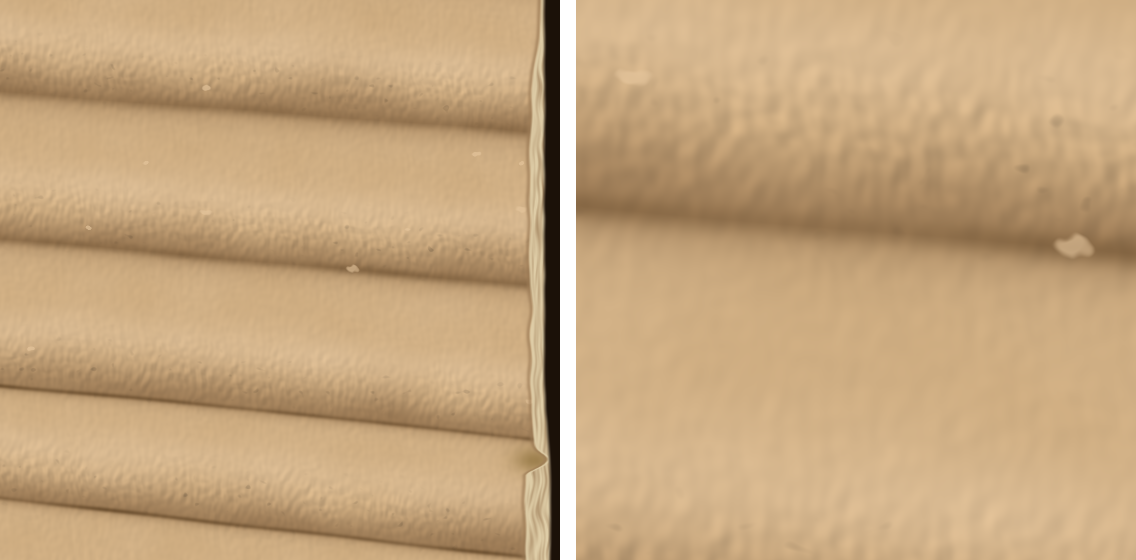
Left, the full canvas; right, a detail of the centre.
Reproduce this texture procedurally as a Shadertoy shader.

```glsl
#define FIRST_CREASE 0.163
#define SPACING 0.2625
#define LAST_SHIFT 0.061
#define SLOPE 0.077
#define SLOPE_GAIN 0.0115
#define SHADE_WIDTH 0.050
#define GRAIN 0.11
#define MOTTLE 0.55
#define CHIP_CELLS 9.0
#define CHIP_CHANCE 0.16

const vec3 PAPER = vec3(0.815, 0.685, 0.515);
const vec3 LIGHT = vec3(0.865, 0.745, 0.590);
const vec3 SHADE = vec3(0.605, 0.475, 0.330);
const vec3 LINE  = vec3(0.400, 0.290, 0.165);
const vec3 CREAM = vec3(0.870, 0.800, 0.650);
const vec3 OLIVE = vec3(0.520, 0.410, 0.200);
const vec3 VOID  = vec3(0.105, 0.065, 0.033);

vec2 hash2(vec2 p) {
    vec3 q = fract(p.xyx * vec3(0.1031, 0.1030, 0.0973));
    q += dot(q, q.yzx + 33.33);
    return fract((q.xx + q.yz) * q.zy);
}

float corner(vec2 cell, vec2 offset) {
    return dot(hash2(cell) * 2.0 - 1.0, offset);
}

// Gradient noise, roughly -0.7 to 0.7
float noise(vec2 p) {
    vec2 i = floor(p), f = p - i;
    vec2 u = f * f * f * (f * (f * 6.0 - 15.0) + 10.0);
    vec2 e = vec2(1.0, 0.0);
    return mix(mix(corner(i, f), corner(i + e, f - e), u.x),
               mix(corner(i + e.yx, f - e.yx), corner(i + 1.0, f - 1.0), u.x), u.y);
}

float fbm(vec2 p) {
    float sum = 0.0, amp = 0.6;
    for (int k = 0; k < 4; k++) {
        sum += amp * noise(p);
        p = mat2(1.6, 1.2, -1.2, 1.6) * p + 7.3;
        amp *= 0.5;
    }
    return sum;
}

float bell(float x, float width) {
    x /= width;
    return exp(-x * x);
}

// Depth of a crease below the top edge
float creaseDepth(float i, float x) {
    float wave = 0.006 * noise(vec2(x * 3.0, i * 5.7 + 40.0));
    return FIRST_CREASE + SPACING * i - LAST_SHIFT * step(2.5, i)
         + (SLOPE + SLOPE_GAIN * i) * x + wave;
}

// Small pale flakes scattered on a jittered grid
float chips(vec2 p) {
    vec2 q = p * CHIP_CELLS, cell = floor(q);
    vec2 r = hash2(cell + 61.0);
    vec2 d = (fract(q) - 0.3 - 0.4 * r) * vec2(1.0, 1.8);
    float size = 0.05 + 0.07 * r.y;
    float edge = length(d) + 0.07 * noise(p * 110.0);
    return step(hash2(cell + 17.0).x, CHIP_CHANCE) * smoothstep(size, size * 0.5, edge);
}

void mainImage(out vec4 fragColor, in vec2 fragCoord) {
    vec2 p = fragCoord / iResolution.xy;
    float depth = 1.0 - p.y;
    float aa = 1.5 / iResolution.y;

    // Folds: broad shade above each crease, quick recovery below
    float shade = 0.0, glow = 0.0, line = 0.0, rough = 0.0;
    for (float i = -1.0; i < 5.0; i++) {
        float d = depth - creaseDepth(i, p.x);
        float sharp = smoothstep(0.5, 2.0, i);
        float above = bell(d, SHADE_WIDTH * (1.0 + 0.5 * noise(vec2(p.x * 6.0, i + 9.5))));
        float below = exp(-max(d, 0.0) / mix(0.019, 0.009, sharp));
        shade = max(shade, d < 0.0 ? above : below);
        glow = max(glow, bell(d + 0.105, 0.038));
        rough = max(rough, bell(d + 0.050, 0.045));
        float ink = mix(0.28, 0.70, sharp) * (0.8 + 0.7 * noise(vec2(p.x * 8.0, i + 3.5)));
        line = max(line, ink * bell(d, mix(0.010, 0.0042, sharp)));
    }

    // Paper tone with cloudy patches and faint upright fibres
    float cloud = fbm(p * vec2(7.0, 10.0));
    float fibre = noise(p * vec2(95.0, 24.0));
    vec3 col = mix(PAPER, LIGHT, clamp(0.65 * glow + MOTTLE * cloud, -0.45, 1.0));
    col = mix(col, SHADE, clamp(shade * (0.94 + 0.35 * cloud), 0.0, 1.0));
    col = mix(col, LINE, clamp(line, 0.0, 1.0));
    col *= 1.0 + 0.025 * fibre;

    // Embossed wrinkles, strongest on the shaded side of a fold
    vec2 g = p * vec2(95.0, 68.0) + 2.0 * cloud;
    float relief = noise(g) - noise(g + vec2(0.35, -0.30));
    float pits = smoothstep(0.32, 0.55, noise(p * vec2(62.0, 75.0) + 5.0));
    col *= 1.0 + GRAIN * relief * (0.25 + rough) - 0.13 * pits * rough;
    col = mix(col, LIGHT * 1.04, 0.65 * chips(p));

    // Torn pale strip along the right border
    float border = 0.972 + 0.010 * smoothstep(0.65, 0.88, depth)
                 + 0.002 * noise(vec2(depth * 25.0, 2.5));
    float width = mix(0.004, 0.025, smoothstep(0.0, 0.2, depth))
                + 0.019 * smoothstep(0.83, 0.85, depth)
                - 0.021 * bell(depth - 0.82, 0.014)
                + 0.010 * noise(vec2(depth * 13.0, 8.5));
    float inner = p.x - border + width;
    float streak = noise(vec2(p.x * 170.0 + 2.0 * noise(p * 18.0), depth * 16.0));
    vec3 strip = mix(CREAM, SHADE, clamp(0.22 + 0.9 * streak, 0.0, 0.75));
    strip = mix(strip, CREAM, 0.8 * bell(inner - 0.003, 0.003));
    col = mix(col, OLIVE, 0.65 * bell(length((p - vec2(0.955, 0.178)) * vec2(0.6, 1.0)), 0.022));
    col = mix(col, SHADE, 0.6 * bell(inner + 0.003, 0.004));
    col = mix(col, strip, smoothstep(-aa, aa, inner));

    // Dark gap beyond the border
    col = mix(col, VOID, smoothstep(-0.002 - aa, 0.002 + aa, p.x - border));
    fragColor = vec4(clamp(col, 0.0, 1.0), 1.0);
}
```
